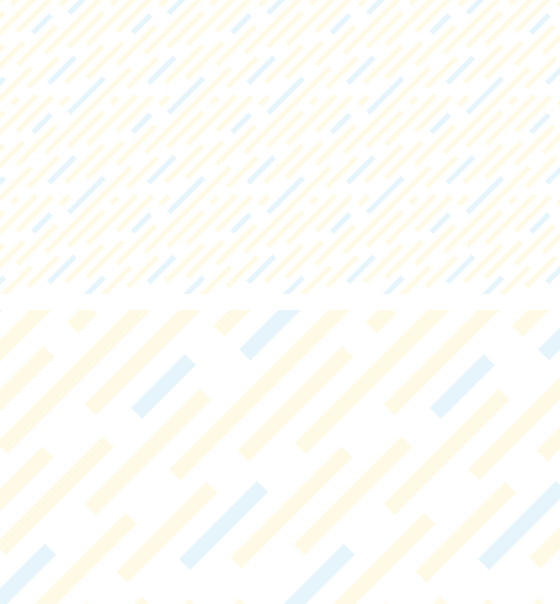
Top: the whole. Bottom: its middle third, enlarged.
This pattern is drawn by a WebGL 2 fragment shader. Its source:

```glsl
#version 300 es
precision highp float;

uniform vec2 u_resolution;
out vec4 fragColor;

const float TILES_ACROSS = 5.622;
const float LANES = 6.0;
const float LANE_SHIFT = 0.006;
const float DASH_WIDTH = 0.0525;
const float SQRT2 = 1.41421;

const vec3 WHITE = vec3(1.0);
const vec3 CREAM = vec3(1.0, 0.98, 0.90);
const vec3 PALE_BLUE = vec3(0.90, 0.96, 0.99);

// Dashes in one tile: lane, start and end along x
const vec3 CREAM_DASHES[10] = vec3[10](
    vec3(0.0, 0.459, 1.313),
    vec3(1.0, 0.117, 0.182),
    vec3(1.0, 0.283, 0.583),
    vec3(1.0, 0.688, 1.038),
    vec3(2.0, 0.880, 1.367),
    vec3(3.0, 0.176, 0.526),
    vec3(3.0, 0.664, 1.035),
    vec3(4.0, 0.606, 0.694),
    vec3(4.0, 0.875, 1.236),
    vec3(5.0, 0.176, 0.562));

const vec3 BLUE_DASHES[3] = vec3[3](
    vec3(2.0, 0.492, 0.753),
    vec3(4.0, 0.331, 0.511),
    vec3(5.0, 0.693, 1.043));

float boxDistance(vec2 p, vec2 halfSize) {
    vec2 q = abs(p) - halfSize;
    return length(max(q, 0.0)) + min(max(q.x, q.y), 0.0);
}

// Lane number, position along the lane, offset across it
vec3 laneCoords(vec2 p) {
    float diagonal = (p.x + p.y + LANE_SHIFT) * LANES;
    float nearest = floor(diagonal + 0.5);
    float offset = (diagonal - nearest) / LANES;
    float lane = floor(mod(nearest + 0.5, LANES));
    return vec3(lane, p.x - 0.5 * offset, offset / SQRT2);
}

// Antialiased coverage of one dash, wrapping at the tile border
float dashCoverage(vec3 coords, vec3 dash, float pixel) {
    float along = coords.y - 0.5 * (dash.y + dash.z);
    along -= floor(along + 0.5);
    vec2 halfSize = 0.5 * vec2((dash.z - dash.y) * SQRT2, DASH_WIDTH);
    float d = boxDistance(vec2(along * SQRT2, coords.z), halfSize);
    float sameLane = 1.0 - step(0.5, abs(coords.x - dash.x));
    return sameLane * clamp(0.5 - d / pixel, 0.0, 1.0);
}

void main() {
    // Tile units, measured from the top left
    float pixel = TILES_ACROSS / u_resolution.x;
    vec2 p = vec2(gl_FragCoord.x, u_resolution.y - gl_FragCoord.y) * pixel;
    vec3 coords = laneCoords(p);

    float cream = 0.0;
    for (int i = 0; i < 10; i++) {
        cream = max(cream, dashCoverage(coords, CREAM_DASHES[i], pixel));
    }
    float blue = 0.0;
    for (int i = 0; i < 3; i++) {
        blue = max(blue, dashCoverage(coords, BLUE_DASHES[i], pixel));
    }

    vec3 color = mix(WHITE, CREAM, cream);
    color = mix(color, PALE_BLUE, blue);
    fragColor = vec4(color, 1.0);
}
```
